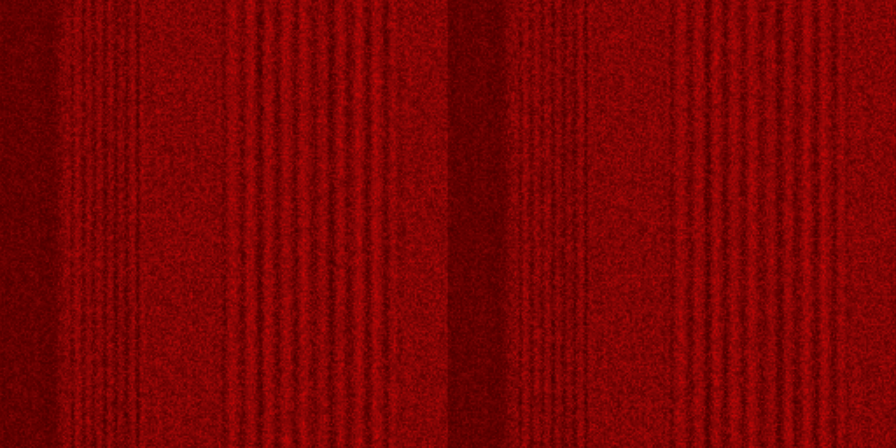
This texture is drawn by a WebGL 2 fragment shader. Its source:

```glsl
#version 300 es
precision highp float;
// Deep red grainy cloth with vertical ribs, repeating once per canvas height.
// Each repeat joins a dark band, fine ribs, a plain field and wide ribs;
// lattice noise adds bright and dark specks and uneven columns.

#define GRAIN_CELLS 256.0
#define GRAIN_AMOUNT 0.178
#define CLUMP_AMOUNT 0.055
#define COLUMN_AMOUNT 0.032
#define BAND_WIDTH 0.136
#define BAND_RED 0.390
#define FIELD_RED 0.505
#define FINE_PERIOD 0.0245
#define WIDE_PERIOD 0.0401
#define FINE_DEPTH 0.058
#define WIDE_DEPTH 0.086

uniform vec2 u_resolution;
out vec4 outColor;

// Integer hash with a triangular spread from -1 to 1
float hash(ivec2 cell) {
  uvec2 q = uvec2(cell) * uvec2(1597u, 3813u);
  uint h = (q.x ^ (q.y << 16) ^ (q.y >> 16)) * 747796u + 28913u;
  h = (h ^ (h >> 15)) * 739177u;
  h = (h ^ (h >> 13)) * 972663u;
  h ^= h >> 16;
  return (float(h & 65535u) + float(h >> 16)) / 65535.0 - 1.0;
}

float noise(vec2 p) {
  vec2 base = floor(p);
  vec2 f = p - base;
  ivec2 c = ivec2(base);
  float low = mix(hash(c), hash(c + ivec2(1, 0)), f.x);
  float high = mix(hash(c + ivec2(0, 1)), hash(c + ivec2(1, 1)), f.x);
  return mix(low, high, f.y);
}

// Soft-edged interval
float zone(float x, float from, float to) {
  const float soft = 0.008;
  return smoothstep(from - soft, from + soft, x)
       * (1.0 - smoothstep(to - soft, to + soft, x));
}

// Dark grooves at multiples of the period, each of its own strength
float ribs(float x, float period, int seed) {
  float t = x / period;
  float strength = 0.95 + 0.3 * hash(ivec2(int(floor(t + 0.5)) + 64, seed));
  float wave = cos(6.28319 * t);
  return (0.1 - wave - 0.2 * wave * wave) * strength;
}

void main() {
  vec2 p = gl_FragCoord.xy / u_resolution.y;
  float x = fract(p.x);

  // Grain: crisp specks, leaning bright, plus slightly larger clumps
  float grain = noise(p * GRAIN_CELLS - 0.5);
  grain += 0.25 * (grain * grain - 0.167);
  float clumps = noise(p * GRAIN_CELLS * 0.5 + 700.0);

  // Zones, with a ragged right edge on the dark band
  float ragged = x + 0.012 * noise(p * GRAIN_CELLS + 300.5);
  float band = 1.0 - smoothstep(BAND_WIDTH - 0.014, BAND_WIDTH + 0.014, ragged);
  band = max(band, smoothstep(0.998, 1.0, x));
  float fine = zone(x, 0.155, 0.315);
  float wide = zone(x, 0.49, 0.885);

  // Column tone
  float columns = noise(vec2(x * 110.0, 31.0)) + 0.3 * noise(vec2(x * 24.0, 57.0));
  float red = FIELD_RED - 0.025 * fine - 0.005 * wide;
  red += fine * FINE_DEPTH * ribs(x - 0.161, FINE_PERIOD, 5);
  red += wide * WIDE_DEPTH * ribs(x - 0.5, WIDE_PERIOD, 9);
  red += COLUMN_AMOUNT * columns;
  float bandRed = BAND_RED + 0.5 * COLUMN_AMOUNT * columns - 0.015 * zone(x, 0.09, 0.13);
  red = mix(red, bandRed, band);

  // Weaker grain inside the dark band
  red += (GRAIN_AMOUNT * grain + CLUMP_AMOUNT * clumps) * mix(1.0, 0.65, band);
  red = clamp(red, 0.16, 0.88);

  float tint = 0.022 * smoothstep(0.33, 0.56, red);
  outColor = vec4(red, tint, tint, 1.0);
}
```
